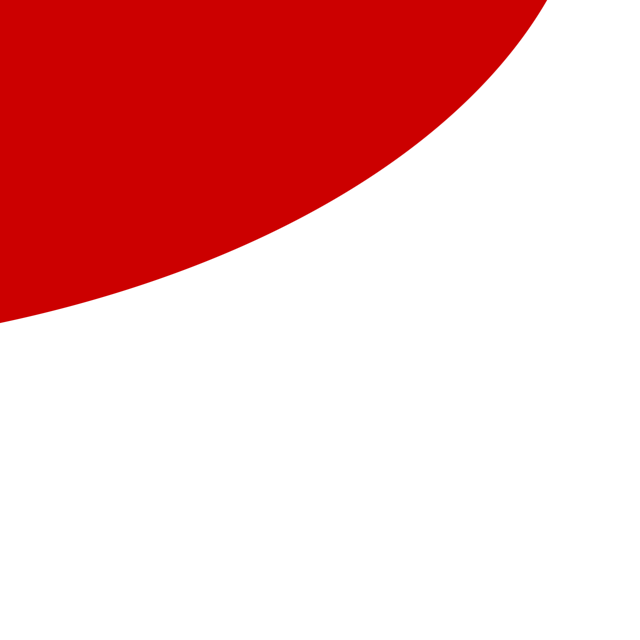
This background is drawn by a three.js fragment shader. Its source:

```glsl
// A flat red field fills the upper left of a white canvas.
// Its curved edge is an arc of one large ellipse centred outside the canvas,
// drawn with an approximate signed distance and a thin smooth edge.

varying vec2 vUv;

const vec3 WHITE = vec3(1.0);
const vec3 RED = vec3(0.8, 0.0, 0.0);

const vec2 ELLIPSE_CENTER = vec2(-0.4961, 1.2526);
const vec2 ELLIPSE_RADII = vec2(1.4223, 0.8081);
const float EDGE_SOFTNESS = 0.0012; // half width of the edge blend

// First-order signed distance to an ellipse, negative inside
float ellipseDistance(vec2 p, vec2 radii) {
  float scaledLength = length(p / radii);
  float gradient = length(p / (radii * radii));
  return scaledLength * (scaledLength - 1.0) / max(gradient, 0.0001);
}

void main() {
  // Cover the white ground with the red ellipse
  float edge = ellipseDistance(vUv - ELLIPSE_CENTER, ELLIPSE_RADII);
  float redCover = 1.0 - smoothstep(-EDGE_SOFTNESS, EDGE_SOFTNESS, edge);

  gl_FragColor = vec4(mix(WHITE, RED, redCover), 1.0);
}
```
